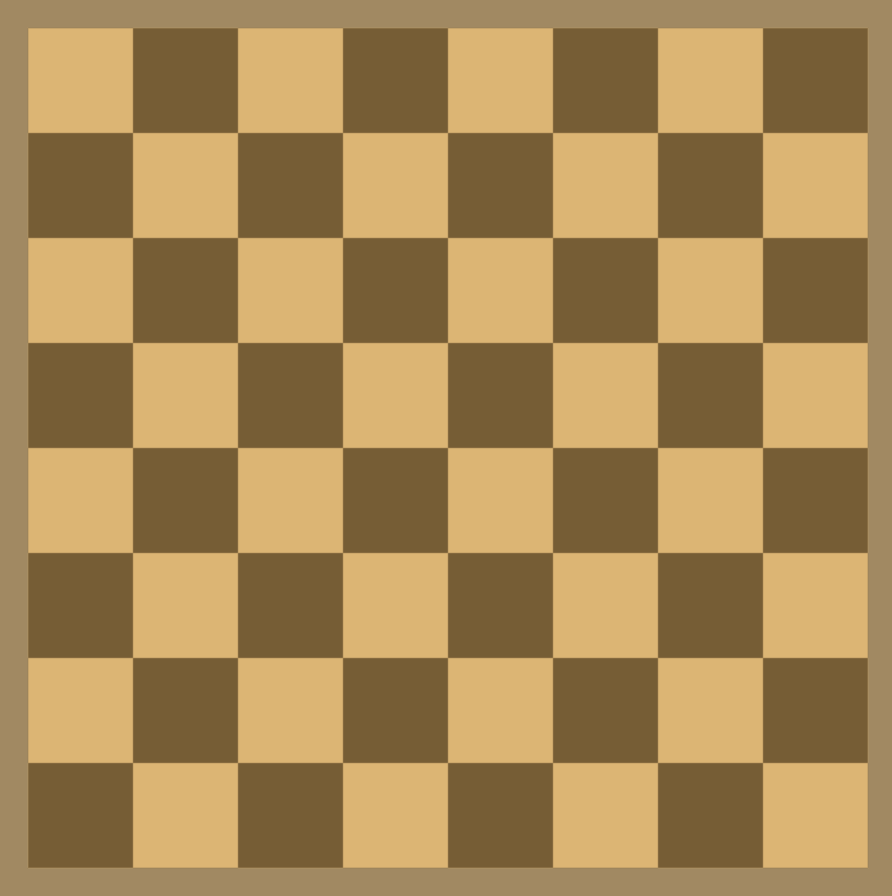
Write a Shadertoy shader that draws this pattern.

```glsl
#define CELLS 8.0
#define MARGIN 0.03125
#define EDGE_PIXELS 1.4
#define LIGHT_WOOD vec3(0.862, 0.710, 0.455)
#define DARK_WOOD vec3(0.463, 0.363, 0.206)
#define FRAME_WOOD vec3(0.630, 0.538, 0.384)

// Signed distance to the nearest cell edge, positive in even cells
vec2 alternatingDistance(vec2 cell) {
    return 0.5 - abs(mod(cell + 0.5, 2.0) - 1.0);
}

// Signed distance to the square board, negative inside
float boardDistance(vec2 p, float size) {
    vec2 d = abs(p - 0.5 * size) - 0.5 * size;
    return max(d.x, d.y);
}

void mainImage(out vec4 fragColor, in vec2 fragCoord) {
    // Height is one unit; the board starts one margin from the lower left
    vec2 p = fragCoord / iResolution.y - MARGIN;
    float softness = EDGE_PIXELS / iResolution.y;
    float boardSize = 1.0 - 2.0 * MARGIN;
    float cellSize = boardSize / CELLS;

    // Checks: the product of both axis signs is positive in dark cells
    vec2 side = clamp(2.0 * alternatingDistance(p / cellSize) * cellSize / softness, -1.0, 1.0);
    float dark = 0.5 + 0.5 * side.x * side.y;
    vec3 color = mix(LIGHT_WOOD, DARK_WOOD, dark);

    // Plain frame
    float frame = clamp(0.5 + boardDistance(p, boardSize) / softness, 0.0, 1.0);
    color = mix(color, FRAME_WOOD, frame);

    fragColor = vec4(color, 1.0);
}
```
